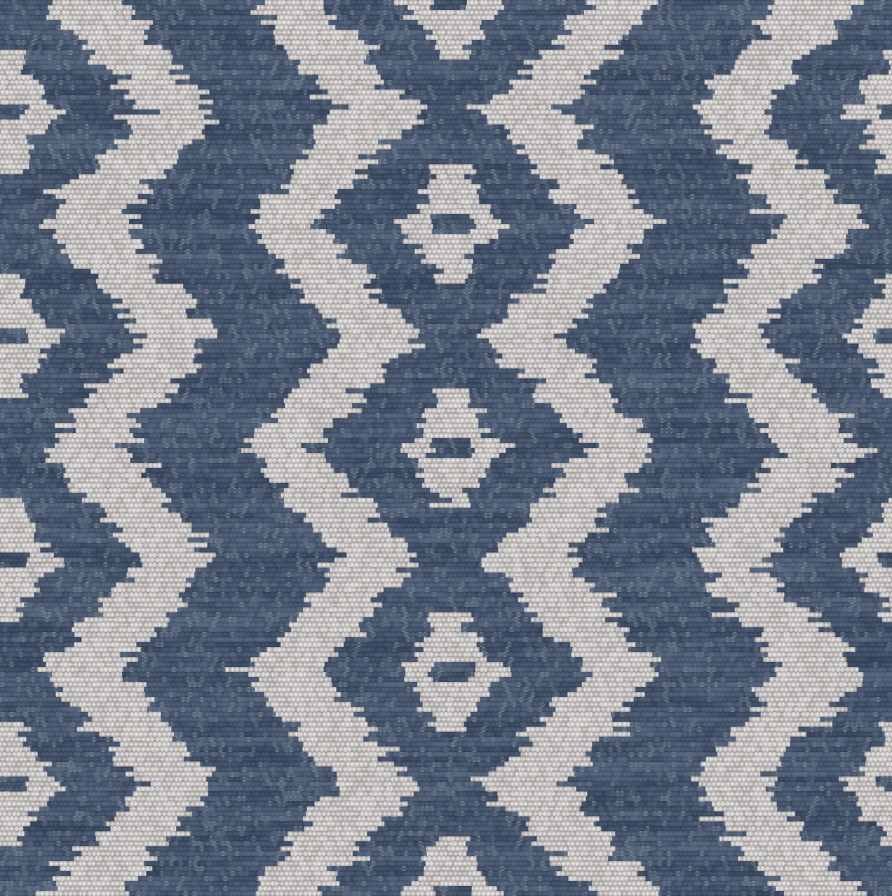
Reproduce this pattern procedurally as a Shadertoy shader.

```glsl
const float TAU = 6.2831853;

float hash(vec2 p) {
    vec3 q = fract(vec3(p.xyx) * 0.1031);
    q += dot(q, q.yzx + 33.33);
    return fract((q.x + q.y) * q.z);
}

// Sideways slip of one dyed row: random teeth, rare long threads, slow drift
float fray(float row, float edge) {
    float h = hash(vec2(row + 7.0, edge * 17.0));
    float spike = pow(hash(vec2(row + 3.0, edge * 29.0)), 9.0);
    return 0.018 * (h - 0.5) + 0.018 * spike * sign(h - 0.5)
         + 0.004 * sin(row * 0.93 + edge * 2.1) + 0.003 * sin(row * 0.41 + edge * 5.3);
}

float stripe(float x, float left, float right, float row, float edge) {
    float soft = 0.8 / iResolution.x;
    left += fray(row, edge);
    right += fray(row, edge + 1.0);
    return smoothstep(-soft, soft, x - left) * smoothstep(-soft, soft, right - x);
}

// Stepped diamond with a small eye; x and d are distances from its centre
float diamond(float x, float d, float row, float edge) {
    float halfWidth = 0.020 + 0.013 * step(d, 0.042) + 0.008 * step(d, 0.024)
                    + 0.018 * (1.0 - smoothstep(0.004, 0.014, d));
    float eye = d < 0.011 ? 0.022 : -1.0;
    halfWidth += 0.4 * fray(row, edge + 40.0);
    float body = stripe(x, -1.0, halfWidth - 0.5 * fray(row, edge + 1.0), row, edge);
    float hole = stripe(x, -1.0, eye - 0.6 * fray(row, edge + 3.0), row, edge + 2.0);
    return body * (1.0 - hole) * step(d, 0.067);
}

// Pale undyed areas along one row: mirrored zigzags and half-drop diamonds
float undyed(float x, float row) {
    float t = abs(2.0 * fract((row + 0.5) / 45.0) - 1.0);
    float s = fract(x - 0.007) - 0.5;
    float u = abs(s);
    float side = s < 0.0 ? 10.0 : 30.0;
    float pale = stripe(u, 0.037 + 0.115 * t, 0.128 + 0.102 * t, row, side);
    pale = max(pale, stripe(u, 0.268 + 0.102 * t, 0.346 + 0.115 * t, row, side + 2.0));
    pale = max(pale, diamond(u, 0.125 * (1.0 - t), row, side + 4.0));
    return max(pale, diamond(0.5 - u, 0.125 * t, row, side + 8.0));
}

void mainImage(out vec4 fragColor, in vec2 fragCoord) {
    vec2 uv = fragCoord / iResolution.xy;
    vec2 thread = uv * vec2(190.0, 180.0);
    float row = floor(thread.y);
    vec2 cell = floor(thread + vec2(0.5 * mod(row, 2.0), 0.0));

    // Blend neighbouring rows across about one pixel
    float f = fract(thread.y) - 0.5;
    float soft = 90.0 / iResolution.y;
    float blend = 0.5 * smoothstep(0.5 - soft, 0.5, abs(f));
    float pale = mix(undyed(uv.x, row), undyed(uv.x, row + sign(f)), blend);

    // Basket weave: rounded rows, staggered floats and uneven yarn
    float across = cos(TAU * (thread.x + 0.5 * mod(row, 2.0)));
    float along = cos(TAU * f);
    float yarn = hash(cell);
    float rowTone = hash(vec2(row, 91.0));

    // Long streaks in the dye, shifted from row to row
    float phase = TAU * rowTone;
    float streak = sin(uv.x * 19.0 + phase * 5.0) + 0.7 * sin(uv.x * 47.0 + phase * 9.0)
                 + 0.5 * sin(uv.x * 113.0 + phase * 13.0);
    float haze = sin(uv.y * 61.0 + 1.5 * sin(uv.x * 6.0)) + sin(uv.y * 143.0 + 2.0 * sin(uv.x * 4.0));

    float depth = 0.60 + 0.15 * streak + 0.09 * haze + 0.22 * along
                + 0.10 * across + 0.5 * (yarn - 0.5) + 0.3 * (rowTone - 0.5);
    vec3 blue = mix(vec3(0.20, 0.26, 0.35), vec3(0.33, 0.39, 0.48), clamp(depth, 0.0, 1.15));
    float fleck = smoothstep(0.72, 0.95, yarn) * (0.5 - 0.5 * across) * (0.55 - 0.45 * along);
    blue = mix(blue, vec3(0.54, 0.57, 0.60), 0.8 * fleck);

    float shine = 0.56 + 0.26 * along + 0.24 * across + 0.4 * (yarn - 0.5);
    vec3 cream = mix(vec3(0.62, 0.61, 0.61), vec3(0.89, 0.87, 0.87), clamp(shine, 0.0, 1.0));
    float tan_ = smoothstep(0.75, 1.0, hash(cell + 53.0)) * (0.5 - 0.5 * along);
    cream = mix(cream, vec3(0.64, 0.60, 0.56), 0.6 * tan_);

    fragColor = vec4(mix(blue, cream, pale), 1.0);
}
```
